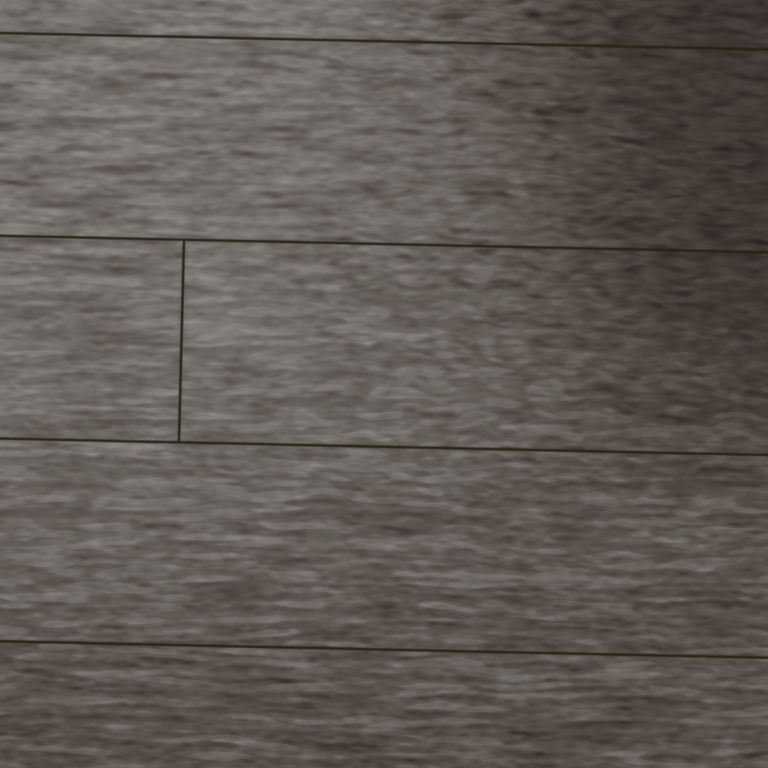
Write a WebGL 2 fragment shader that draws this texture.

```glsl
#version 300 es
precision highp float;
// Dark grey wooden floor planks with fine horizontal grain, a soft sheen and a shaded corner.

uniform vec2 u_resolution;
out vec4 fragColor;

// Plank layout, in units of the canvas
const float PLANK_HEIGHT = 0.264;
const float PLANK_LENGTH = 3.2;
const float PLANK_STAGGER = 1.1;
const float FIRST_SEAM = 0.165;
const float FIRST_JOINT = 0.2224;
const float SEAM_SLOPE = 0.0215;
const float JOINT_SLOPE = 0.025;
const float SEAM_WIDTH = 0.0034;
const float SEAM_SOFTNESS = 0.0014;

// Grain cells per canvas, across and down
const vec2 BAND_CELLS = vec2(4.0, 40.0);
const vec2 STREAK_CELLS = vec2(17.0, 135.0);
const vec2 RIPPLE_CELLS = vec2(44.0, 145.0);
const vec2 PORE_CELLS = vec2(75.0, 210.0);
const float RIDGES = 58.0;

// Colours
const vec3 WOOD_DARK = vec3(0.24, 0.21, 0.19);
const vec3 WOOD_LIGHT = vec3(0.48, 0.46, 0.44);
const vec3 SEAM_COLOR = vec3(0.15, 0.13, 0.08);

// Light
const float BASE_TONE = 0.43;
const float SHEEN = 0.54;
const float SHADE = 0.88;
const float TAU = 6.2832;

float hash(vec2 p) {
    vec3 q = fract(vec3(p.xyx) * 0.1031);
    q += dot(q, q.yzx + 33.33);
    return fract((q.x + q.y) * q.z);
}

// Cellular noise: each cell holds one soft blot, lighter or darker than the wood
float blots(vec2 p) {
    vec2 cell = floor(p);
    float sum = 0.0;
    for (int j = -1; j <= 1; j++) {
        for (int i = -1; i <= 1; i++) {
            vec2 id = cell + vec2(i, j);
            vec2 center = id + vec2(hash(id), hash(id + 71.7));
            vec2 d = p - center;
            float falloff = max(0.0, 1.0 - dot(d, d));
            sum += falloff * falloff * (2.0 * hash(id + 143.3) - 1.0);
        }
    }
    return sum;
}

// Layered sines that bend the grain lines
float grainBend(vec2 p, float ripple) {
    float slow = 0.0030 * sin(6.0 * p.x + 9.0 * p.y);
    float mid = 0.0010 * sin(23.0 * p.x + 31.0 * p.y + 2.0 * sin(11.0 * p.x));
    float quick = 0.0012 * sin(74.0 * p.x + 57.0 * p.y + 2.0 * sin(40.0 * p.y));
    return slow + mid + ripple * quick;
}

void main() {
    vec2 uv = gl_FragCoord.xy / u_resolution;
    float pixel = 1.0 / min(u_resolution.x, u_resolution.y);

    // Plank coordinates, slightly tilted
    vec2 floorPos = vec2(uv.x - JOINT_SLOPE * uv.y, uv.y + SEAM_SLOPE * uv.x);
    float rowPos = (floorPos.y - FIRST_SEAM) / PLANK_HEIGHT;
    float row = floor(rowPos);
    float lengthPos = (floorPos.x - FIRST_JOINT - (row - 1.0) * PLANK_STAGGER) / PLANK_LENGTH;
    float seed = hash(vec2(row + 17.0, floor(lengthPos) + 5.0));

    // Distance to the nearest seam or end joint
    float seamDist = abs(fract(rowPos + 0.5) - 0.5) * PLANK_HEIGHT;
    float jointDist = abs(fract(lengthPos + 0.5) - 0.5) * PLANK_LENGTH;
    float gapDist = min(seamDist, jointDist);

    // Grain: long streaks low down, short ripples toward the upper right
    float ripple = smoothstep(0.2, 0.7, uv.x) * smoothstep(0.2, 0.55, uv.y);
    vec2 grainPos = floorPos + vec2(3.0, 2.0) + seed * vec2(7.0, 3.0);
    grainPos.y += grainBend(grainPos, ripple);
    float band = blots(grainPos * BAND_CELLS);
    float streak = blots(grainPos * STREAK_CELLS);
    float rippled = blots(grainPos * RIPPLE_CELLS + 37.0);
    float pore = blots(grainPos * PORE_CELLS + 91.0);
    float strands = mix(streak, rippled, 0.25 + 0.45 * ripple);

    // Even ridges run along the planks, broken up by the bands
    float height = smoothstep(0.3, 0.8, uv.y);
    float ridge = sin(TAU * RIDGES * grainPos.y + 3.0 * band + 1.2 * streak);
    ridge *= mix(0.085, 0.03, height) * (1.0 - 0.5 * ripple);

    // Light flecks stand out below, dark grooves above
    float flecks = smoothstep(0.06, 0.42, strands) * mix(0.26, 0.15, height);
    float grooves = min(strands + 0.04, 0.0) * mix(0.24, 0.48, height);
    float grain = flecks + grooves + ridge + 0.05 * band + 0.16 * pore - 0.03;

    // Sheen from the upper left, shade in the upper right
    float sheen = smoothstep(0.0, 0.72, uv.y) * (1.0 - smoothstep(0.25, 0.98, uv.x));
    float shadeEdge = uv.x + 0.10 * (uv.y - 0.6) + 0.02 * sin(9.0 * uv.y);
    float shade = smoothstep(0.58, 1.0, shadeEdge) * smoothstep(0.28, 0.62, uv.y);
    float tone = BASE_TONE + SHEEN * sheen + 0.04 * (seed - 0.5);
    tone = tone * (1.0 - SHADE * shade) + grain * (1.0 - 0.45 * shade);
    vec3 color = mix(WOOD_DARK, WOOD_LIGHT, max(tone, 0.0)) * (1.0 + min(tone, 0.0));

    // Faint darkening beside the gaps, then the gaps themselves
    color *= 1.0 - 0.06 * (1.0 - smoothstep(0.0, 0.008, gapDist));
    float soft = max(SEAM_SOFTNESS, 0.75 * pixel);
    float gap = 1.0 - smoothstep(-soft, soft, gapDist - 0.5 * SEAM_WIDTH);
    color = mix(color, SEAM_COLOR, 0.9 * gap);

    fragColor = vec4(color, 1.0);
}
```
